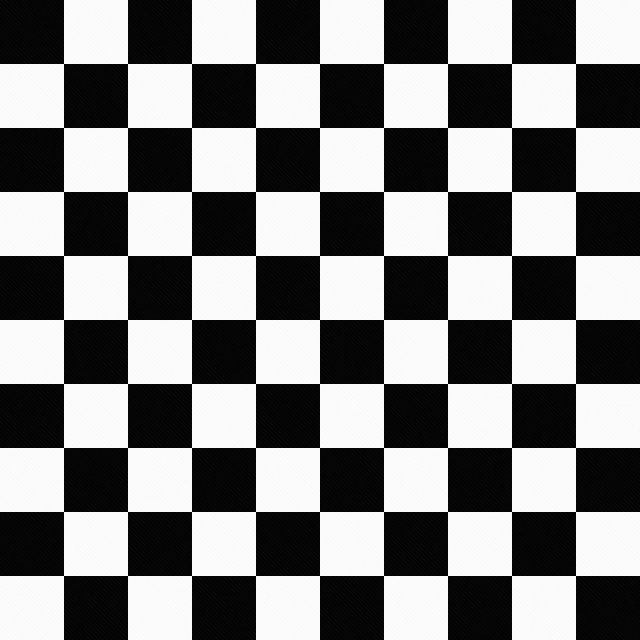
A WebGL 1 fragment shader for this pattern:

```glsl
precision highp float;
// Black and white checkerboard, ten by ten, on a faint diagonal twill weave.

uniform vec2 u_resolution;

float hash(vec2 p) {
    vec3 q = fract(vec3(p.xyx) * 0.1031);
    q += dot(q, q.yzx + 33.33);
    return fract((q.x + q.y) * q.z);
}

float valueNoise(vec2 p) {
    vec2 cell = floor(p);
    vec2 f = fract(p);
    f = f * f * (3.0 - 2.0 * f);
    float low = mix(hash(cell), hash(cell + vec2(1.0, 0.0)), f.x);
    float high = mix(hash(cell + vec2(0.0, 1.0)), hash(cell + vec2(1.0, 1.0)), f.x);
    return mix(low, high, f.y);
}

// Square wave alternating between +1 and -1 at each integer, with smoothed steps.
vec2 squareWave(vec2 p, vec2 halfWidth) {
    vec2 side = 1.0 - 2.0 * mod(floor(p), 2.0);
    vec2 edgeDistance = 0.5 - abs(fract(p) - 0.5);
    return side * clamp(edgeDistance / halfWidth, 0.0, 1.0);
}

// Fine ribs falling to the right, worn unevenly along their length.
float twill(vec2 uv) {
    float across = uv.x + uv.y;
    float along = uv.x - uv.y;
    float rib = sin(6.28318 * 150.0 * across);
    float wear = valueNoise(vec2(across * 75.0, along * 22.0));
    return rib * mix(0.3, 1.0, wear);
}

void main() {
    vec2 uv = gl_FragCoord.xy / u_resolution;

    // Checks: the lower left square is white.
    vec2 wave = squareWave(uv * 10.0, 5.0 / u_resolution);
    float white = 0.5 + 0.5 * wave.x * wave.y;

    // Cloth: ribs and grain, a little stronger on the black squares.
    float grain = valueNoise(uv * 256.0) - 0.5;
    float cloth = twill(uv) + 0.5 * grain;
    float shade = mix(0.02, 0.983, white) + cloth * mix(0.014, 0.009, white);

    gl_FragColor = vec4(vec3(clamp(shade, 0.0, 1.0)), 1.0);
}
```
